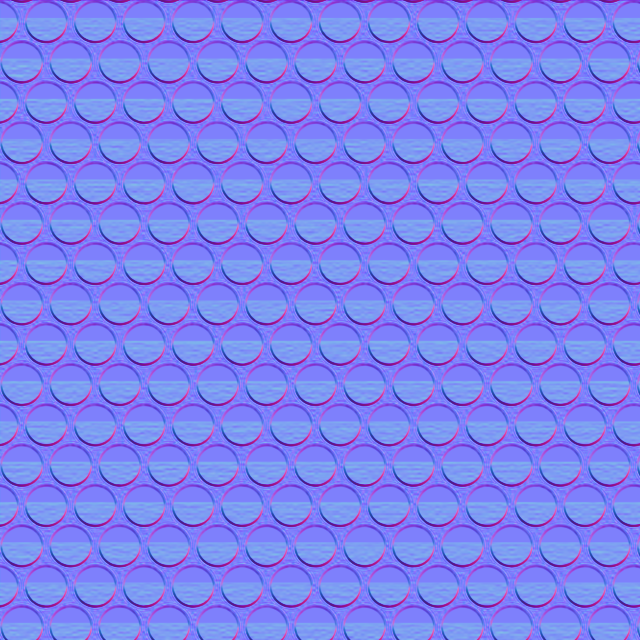
This texture map is drawn by a WebGL 1 fragment shader. Its source:

```glsl
precision highp float;
// Normal map of staggered round studs with beveled rims, half-tilted faces and a grainy base.

uniform vec2 u_resolution;

#define PITCH vec2(0.0765, 0.0630)       // stud spacing across and down
#define FIRST_STUD vec2(0.0724, 0.0342)  // first centre, from the top left
#define RADIUS 0.0331
#define RIM_WIDTH 0.0031
#define FOLD_HEIGHT 0.0057               // face crease above the centre
#define UPPER_BEVEL 0.95
#define LOWER_BEVEL 1.7
#define FACE_TILT 0.24
#define STREAKS 0.30
#define GRAIN 0.38
#define RIPPLE 0.26
#define BORDER 0.0010

float hash(vec2 p) {
  vec3 q = fract(vec3(p.xyx) * 0.1031);
  q += dot(q, q.yzx + 33.33);
  return fract((q.x + q.y) * q.z);
}

float noise(vec2 p) {
  vec2 i = floor(p);
  vec2 f = fract(p);
  f = f * f * (3.0 - 2.0 * f);
  return mix(mix(hash(i), hash(i + vec2(1.0, 0.0)), f.x),
             mix(hash(i + vec2(0.0, 1.0)), hash(i + vec2(1.0, 1.0)), f.x), f.y);
}

// Vertical emboss of noise: fine relief without broad patches
float emboss(vec2 p) {
  return noise(p) - noise(p + vec2(0.0, 0.8));
}

// Offset from the nearest stud centre (xy, y up) and its row number (z)
vec3 nearestStud(vec2 p) {
  vec2 q = vec2(p.x, 1.0 - p.y) - FIRST_STUD;
  float baseRow = floor(q.y / PITCH.y);
  vec3 best = vec3(1.0, 1.0, 0.0);
  for (int k = 0; k < 2; k++) {
    float row = baseRow + float(k);
    float x = q.x / PITCH.x - 0.5 * mod(row, 2.0);
    vec2 d = vec2((fract(x + 0.5) - 0.5) * PITCH.x, row * PITCH.y - q.y);
    if (dot(d, d) < dot(best.xy, best.xy)) best = vec3(d, row);
  }
  return best;
}

// Slope of the rough base, with faint ripples following the studs
vec2 baseSlope(vec2 p, vec2 outward, float gap) {
  vec2 g = p * vec2(210.0, 260.0);
  float h = noise(g);
  vec2 grain = vec2(h - noise(g + vec2(0.5, 0.0)), h - noise(g + vec2(0.0, 0.5)));
  float ripple = sin(gap * 1700.0) * exp(-gap * 200.0);
  return GRAIN * grain - outward * ripple * RIPPLE * (0.5 + h);
}

// Tilt of the lower face: row-wide bands and fine wavy streaks
vec2 faceSlope(vec2 p, vec2 d, float row) {
  float depth = max(FOLD_HEIGHT - d.y, 0.0);
  float crease = exp(-depth * 190.0);
  float band = emboss(vec2(row * 17.0 + 5.0, d.y * 300.0 + 60.0));
  float wave = emboss(p * vec2(95.0, 270.0) + 41.0);
  float fine = emboss(p * vec2(180.0, 250.0) + 97.0);
  float tilt = FACE_TILT + crease * 0.1;
  tilt += STREAKS * (band * (0.35 + 0.45 * crease) + wave * (1.0 - 0.6 * crease));
  tilt += 0.12 * fine * (1.0 - crease);
  return vec2(fine * 0.1 * (1.0 - crease), tilt);
}

void main() {
  vec2 p = gl_FragCoord.xy / u_resolution;
  float px = 1.0 / min(u_resolution.x, u_resolution.y);
  vec3 stud = nearestStud(p);
  float dist = length(stud.xy);
  vec2 outward = stud.xy / max(dist, 0.0001);

  // Base and face
  float inside = 1.0 - smoothstep(RADIUS - px, RADIUS + px, dist);
  float lowerFace = 1.0 - smoothstep(FOLD_HEIGHT - px, FOLD_HEIGHT + px, stud.y);
  vec2 slope = baseSlope(p, outward, max(dist - RADIUS, 0.0)) * (1.0 - inside);
  slope += faceSlope(p, stud.xy, stud.z) * inside * lowerFace;

  // Rim: thin at the sides, sloping inward above, outward and steeper below
  float halfRim = 0.5 * RIM_WIDTH * mix(0.7, 1.0, abs(outward.y));
  float offRim = abs(dist - RADIUS + halfRim);
  float rim = 1.0 - smoothstep(halfRim - px, halfRim + px, offRim);
  float below = smoothstep(-0.2, 0.25, -outward.y);
  float wear = 0.6 + 0.7 * noise(p * 210.0 + 13.0);
  vec2 bevel = outward * mix(-UPPER_BEVEL, LOWER_BEVEL, below) * wear;
  bevel.x *= 0.75;
  slope = mix(slope, bevel, rim);
  float height = 1.0 - 1.05 * rim * below * smoothstep(0.0, 0.8, -outward.y);

  // Sheet edges: dark lip at the top, faint turn at the left
  float topEdge = 1.0 - smoothstep(BORDER - px, BORDER + px, 1.0 - p.y);
  float leftEdge = 1.0 - smoothstep(0.0, BORDER, p.x);
  slope += vec2(-0.4 * leftEdge, 0.2 * leftEdge - 0.7 * topEdge);

  // Steep and tilted parts are slightly dulled
  vec3 normal = normalize(vec3(slope, max(height, 0.0)));
  normal *= 1.0 - 0.16 * rim - 0.05 * inside * lowerFace * (1.0 - rim);
  gl_FragColor = vec4((normal * 0.5 + 0.5) * vec3(0.985, 1.0, 0.99), 1.0);
}
```
